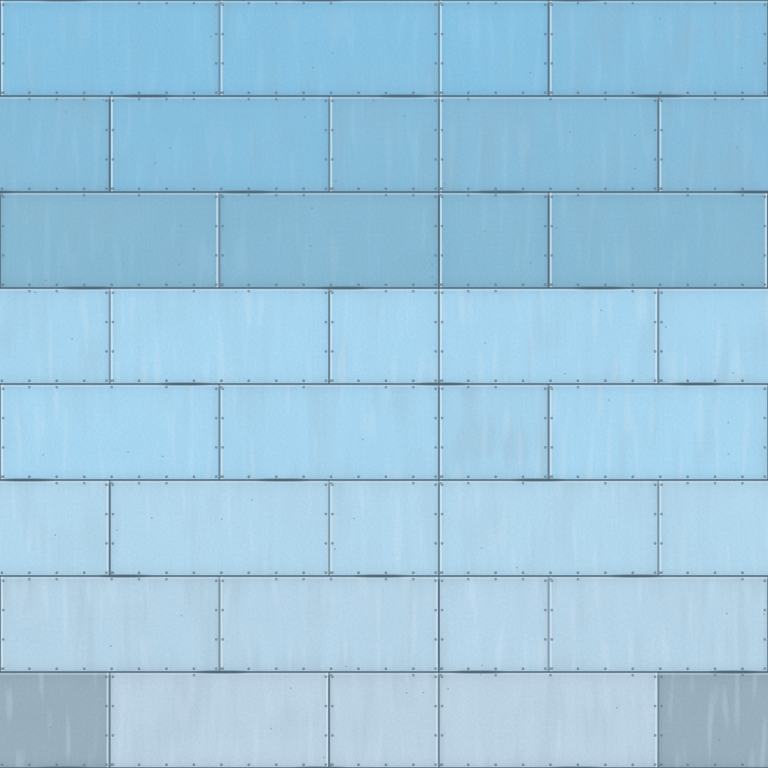
Reproduce this texture procedurally as a WebGL 1 fragment shader.

```glsl
precision highp float;
// Weathered blue metal cladding: eight staggered rows of riveted sheets, paling downwards.
uniform vec2 u_resolution;

const float ROWS = 8.0;
const float UNITS = 7.0;             // sheets are one or two units wide
const float SEAM = 0.00125;          // half widths, in canvas units
const float GLINT = 0.0013;
const float RIVET_RADIUS = 0.0018;
const float RIVET_INSET = 0.0042;
const float RIVETS_PER_UNIT = 4.0;
const float RIVET_STEP = 0.305;      // vertical spacing, in row heights
const float GRIME = 0.17;
const float DRIPS = 0.22;
const float TAU = 6.28318;

const vec3 CLEAR_BLUE = vec3(0.53, 0.765, 0.895);
const vec3 DULL_BLUE = vec3(0.53, 0.73, 0.835);
const vec3 SKY_BLUE = vec3(0.66, 0.845, 0.95);
const vec3 PALE_BLUE = vec3(0.70, 0.85, 0.935);
const vec3 CHALK = vec3(0.745, 0.835, 0.90);
const vec3 SOOT = vec3(0.60, 0.685, 0.745);
const vec3 DUST = vec3(0.56, 0.64, 0.69);
const vec3 SEAM_DARK = vec3(0.32, 0.41, 0.47);
const vec3 EDGE_LIGHT = vec3(0.82, 0.90, 0.95);
const vec3 RIVET_GREY = vec3(0.42, 0.51, 0.58);

float hash(vec2 p) {
  return fract(sin(dot(p, vec2(127.1, 311.7))) * 43758.55);
}

float cornerSlope(vec2 cell, vec2 offset) {
  float a = TAU * hash(cell);
  return dot(vec2(cos(a), sin(a)), offset);
}

float gradientNoise(vec2 p) {
  vec2 i = floor(p), f = fract(p), e = vec2(1.0, 0.0);
  vec2 s = f * f * f * (f * (f * 6.0 - 15.0) + 10.0);
  float low = mix(cornerSlope(i, f), cornerSlope(i + e, f - e), s.x);
  float high = mix(cornerSlope(i + e.yx, f - e.yx), cornerSlope(i + 1.0, f - 1.0), s.x);
  return mix(low, high, s.y);
}

// Share of a pixel covered by a line of the given half width
float lineCover(float d, float halfWidth, float px) {
  return max(0.0, min(d + 0.5 * px, halfWidth) - max(d - 0.5 * px, -halfWidth)) / px;
}

float dotCover(vec2 d, float radius, float px) {
  return 1.0 - smoothstep(radius - 0.6 * px, radius + 0.6 * px, length(d));
}

vec3 rowColour(float row) {
  if (row > 4.5) return mix(DULL_BLUE, CLEAR_BLUE, min(1.0, (row - 5.0) / 1.5));
  if (row > 2.5) return SKY_BLUE;
  return mix(CHALK, PALE_BLUE, row / 2.0);
}

void main() {
  vec2 uv = gl_FragCoord.xy / u_resolution;
  float px = 1.0 / min(u_resolution.x, u_resolution.y);

  // Sheet layout: alternate rows are shifted and wrap around
  float row = floor(uv.y * ROWS);
  float odd = mod(row, 2.0);
  float u = mod(uv.x * UNITS - (1.0 - odd), UNITS);
  float middle = 3.0 + odd;
  float left = u < 2.0 ? 0.0 : u < middle ? 2.0 : u < 5.0 ? middle : 5.0;
  float right = u < 2.0 ? 2.0 : u < middle ? middle : u < 5.0 ? 5.0 : UNITS;
  vec2 size = vec2((right - left) / UNITS, 1.0 / ROWS);
  vec2 p = vec2((u - left) / UNITS, uv.y - row / ROWS);
  vec2 seed = vec2(left * 13.0 + 3.0, row * 17.0 + 5.0);
  float tone = hash(seed);

  // Signed offset from the nearest seam: positive is right of it or above it
  vec2 e = mix(p, p - size, step(0.5 * size, p));
  vec2 inner = abs(e);

  // Sheet colour with streaks, blotches, drips and grain
  vec3 colour = rowColour(row);
  colour = mix(colour, DUST, 0.10 * tone * tone);
  if (row < 0.5 && left > 4.5) colour = SOOT;
  float streak = gradientNoise(p * vec2(38.0, 7.0) + seed)
               + 0.6 * gradientNoise(p * vec2(130.0, 11.0) + seed * 1.7);
  float blotch = gradientNoise(p * vec2(13.0, 16.0) + seed * 2.3);
  float grime = smoothstep(-0.25, 0.85, streak * 0.7 + blotch);
  colour = mix(colour, DUST, GRIME * grime * (0.7 + 0.6 * tone));
  float drip = smoothstep(0.12, 0.5, gradientNoise(p * vec2(85.0, 12.0) + seed * 3.1));
  colour = mix(colour, EDGE_LIGHT, DRIPS * drip * (row > 4.5 ? 0.35 : 1.0));
  colour *= 1.0 + 0.025 * gradientNoise(p * vec2(330.0, 240.0) + seed);
  colour *= 1.0 + 0.02 * blotch;
  colour *= 1.0 - 0.06 * exp(-inner.x / 0.005) - 0.08 * exp(-inner.y / 0.006);

  // Sparse specks
  vec2 g = p * 45.0;
  vec2 cell = floor(g) + seed;
  vec2 speck = (fract(g) - 0.3 - 0.4 * vec2(hash(cell + 0.3), hash(cell + 0.7))) / 45.0;
  colour = mix(colour, RIVET_GREY, 0.4 * step(0.965, hash(cell)) * dotCover(speck, 0.0012, px));

  // Seams: dark gaps beside lit lips, varying from joint to joint
  float joint = mod(floor(uv.x * UNITS + 0.5), UNITS);
  float wear = hash(vec2(joint + 2.0, row + 9.0));
  float side = wear > 0.5 ? 1.0 : -1.0;
  colour = mix(colour, EDGE_LIGHT, 0.75 * lineCover(e.x - side * 0.0028, GLINT, px));
  colour = mix(colour, SEAM_DARK, mix(0.45, 0.9, fract(wear * 7.0)) * lineCover(e.x, SEAM, px));
  float course = mod(floor(uv.y * ROWS + 0.5), ROWS);
  float gap = smoothstep(0.75, 1.0, sin(TAU * 3.0 * uv.x + course * 2.4));
  colour = mix(colour, EDGE_LIGHT, 0.35 * lineCover(e.y + 0.0027, GLINT, px));
  colour = mix(colour, SEAM_DARK, (0.75 + 0.25 * gap) * lineCover(e.y, SEAM * (1.0 + 0.4 * gap), px));

  // Rivets along the horizontal and vertical edges
  float pitch = UNITS * RIVETS_PER_UNIT;
  float along = uv.x * pitch - 0.07;
  float index = mod(floor(along + 0.5), pitch);
  vec2 across = vec2((fract(along + 0.5) - 0.5) / pitch, inner.y - RIVET_INSET);
  float shown = e.y > 0.0 ? 0.8 : 0.65 * step(0.5, hash(vec2(index, row)));
  float rivets = shown * dotCover(across, RIVET_RADIUS, px);
  float k = clamp(floor((p.y * ROWS - 0.035) / RIVET_STEP + 0.5), 0.0, 3.0);
  vec2 down = vec2(inner.x - RIVET_INSET, p.y - (0.035 + k * RIVET_STEP) / ROWS);
  rivets = max(rivets, 0.7 * dotCover(down, RIVET_RADIUS, px));
  colour = mix(colour, RIVET_GREY, rivets);

  gl_FragColor = vec4(colour, 1.0);
}
```
